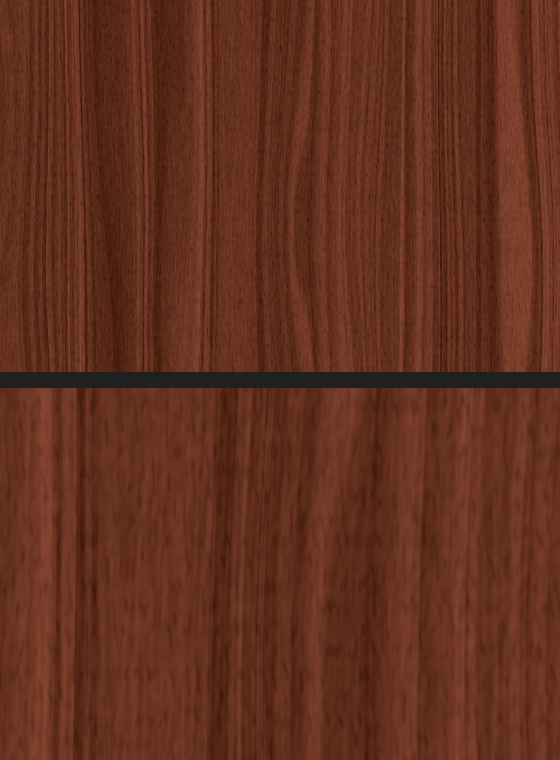
Top, the full canvas; bottom, a detail of the centre.
Write a Shadertoy shader that draws this texture.

```glsl
// Reddish brown wood veneer with fine upright grain, pointed figure and short pores

float hash(vec2 p) {
    uvec2 q = uvec2(ivec2(p)) * uvec2(1597u, 3813u);
    uint n = (q.x ^ (q.y << 7)) * 747796405u + 28913u;
    n = ((n >> ((n >> 28) + 4u)) ^ n) * 277803737u;
    return float(((n >> 22) ^ n) & 65535u) / 65535.0;
}

// Slope of the gradient noise at one lattice corner
float corner(vec2 cell, vec2 offset) {
    float angle = 6.2832 * hash(cell);
    return dot(vec2(cos(angle), sin(angle)), offset);
}

float gradientNoise(vec2 p) {
    vec2 i = floor(p), f = p - i;
    vec2 u = f * f * f * (f * (f * 6.0 - 15.0) + 10.0);
    vec2 e = vec2(1.0, 0.0);
    return mix(mix(corner(i, f), corner(i + e, f - e), u.x),
               mix(corner(i + e.yx, f - e.yx), corner(i + 1.0, f - 1.0), u.x), u.y);
}

// Random tone per growth ring, drifting inside it and ending in a crisp edge
float ringTone(float phase, float seed, float softness) {
    float i = floor(phase), f = phase - i;
    float here = hash(vec2(i, seed)) + 0.25 * f;
    float next = hash(vec2(i + 1.0, seed));
    return mix(here, next, smoothstep(1.0 - softness, 1.0, f)) - 0.6;
}

// Thin line inside some of the rings, chosen by seed and share
float thinLine(float phase, float seed, float share) {
    float i = floor(phase), f = phase - i;
    float bump = smoothstep(0.1, 0.4, f) * (1.0 - smoothstep(0.6, 0.9, f));
    return bump * step(1.0 - share, hash(vec2(i, seed)));
}

void mainImage(out vec4 fragColor, in vec2 fragCoord) {
    vec2 p = fragCoord / iResolution.y;

    // Slight sideways sway of the fibres
    vec2 w = p;
    w.x += 0.026 * gradientNoise(vec2(p.x * 2.5 + 7.0, p.y * 1.2 + 3.0));

    // Ring phase: flat places give broad bands and points, steep ones fine lines
    float phase = 66.0 * w.x + 40.0;
    phase += 8.5 * gradientNoise(vec2(w.x * 7.0 + 20.0, 5.4 + w.y * 0.06));
    phase += 3.4 * gradientNoise(vec2(w.x * 9.0 + 50.0, 8.2 + w.y * 0.8));
    float blur = fwidth(phase);

    // Plank-like bands, rings and fine rings
    float tone = 0.47;
    tone += 0.30 * ringTone(phase * 0.23, 71.0, 0.12);
    tone += 0.52 * ringTone(phase, 13.0, clamp(1.2 * blur, 0.16, 0.9));
    float fineFade = 1.0 - smoothstep(0.25, 0.55, blur);
    tone += 0.30 * fineFade * ringTone(phase * 1.9, 37.0, 0.4);

    // Pale ridges and dark grooves
    tone += 0.26 * thinLine(phase * 0.9 + 0.3, 91.0, 0.16);
    tone -= 0.30 * thinLine(phase * 1.2 + 0.7, 57.0, 0.16);

    // Soft streaks across many rings
    tone += 0.16 * gradientNoise(vec2(w.x * 11.0 + 4.0, w.y * 0.5 + 30.6));
    tone += 0.12 * gradientNoise(vec2(w.x * 3.0 + 9.0, w.y * 0.9 + 60.0));

    // Fibres and short, slightly slanted dark pores
    tone += 0.26 * gradientNoise(vec2(w.x * 190.0, w.y * 14.0 + 15.0));
    float slantRight = w.x + 0.08 * w.y;
    float slantLeft = w.x - 0.12 * w.y;
    float pores = gradientNoise(vec2(slantRight * 210.0 + 80.0, w.y * 50.0));
    tone -= 0.22 * smoothstep(0.08, 0.45, pores) - 0.04;
    tone += 0.22 * gradientNoise(vec2(slantLeft * 180.0 + 300.0, w.y * 65.0));

    vec3 darkWood = vec3(0.29, 0.12, 0.06);
    vec3 lightWood = vec3(0.50, 0.26, 0.18);
    fragColor = vec4(mix(darkWood, lightWood, clamp(tone, -0.15, 1.15)), 1.0);
}
```
